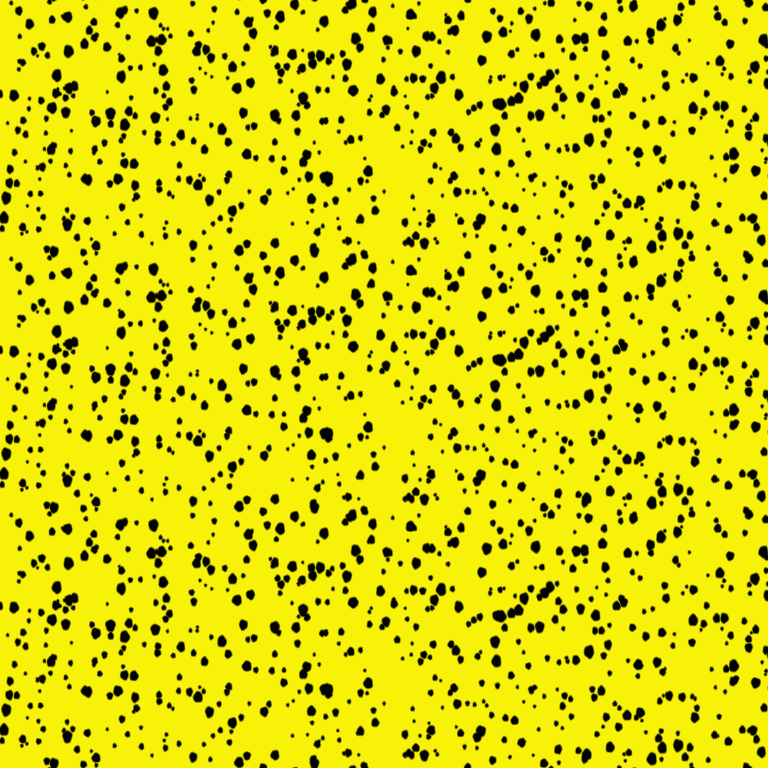
Write a WebGL 2 fragment shader that draws this pattern.

```glsl
#version 300 es
precision highp float;
// Black ink speckles scattered densely over flat bright yellow.
// Each grid cell throws a few upright, slightly lumpy ovals at hashed places;
// the rows wrap, so the scatter repeats like a printed tile up the canvas.

#define GRID 24.0        // cells across the canvas
#define REPEAT_ROWS 8.0  // rows before the scatter repeats
#define DOTS 4           // candidate dots per cell
#define PRESENCE 0.85    // chance that a candidate is drawn
#define R_MIN 0.0018     // smallest half-width
#define R_RANGE 0.0047   // added half-width of the largest dots
#define SIZE_SKEW 1.35   // higher gives more small dots
#define LUMPS 0.06       // outline irregularity
#define SOFT 0.0015      // half-width of the soft edge
#define PAPER vec3(0.97, 0.95, 0.03)
#define INK vec3(0.01, 0.01, 0.008)

uniform vec2 u_resolution;
out vec4 fragColor;

float hash(vec2 p) {
    return fract(sin(dot(p, vec2(127.1, 311.7))) * 43758.5453);
}

// Approximate signed distance to an upright oval with a wavy outline
float ovalDistance(vec2 offset, float radius, float aspect, float phase) {
    vec2 q = offset / vec2(1.0, aspect);
    float angle = atan(q.y, q.x + 1e-6);
    float wave = sin(3.0 * angle + phase) + 0.6 * sin(5.0 * angle - 2.0 * phase);
    return length(q) - radius * (1.0 + LUMPS * wave);
}

// Distance to the nearest speckle, in canvas units
float speckleDistance(vec2 uv) {
    vec2 home = floor(uv * GRID);
    float nearest = 1.0;
    for (int y = -1; y <= 1; y++) {
        for (int x = -1; x <= 1; x++) {
            vec2 cell = home + vec2(x, y);
            vec2 id = vec2(cell.x, mod(cell.y, REPEAT_ROWS));
            for (int i = 0; i < DOTS; i++) {
                vec2 seed = id + float(i) * vec2(37.3, 17.9);
                if (hash(seed + 5.31) > PRESENCE) continue;

                vec2 jitter = vec2(hash(seed + 1.17), hash(seed + 2.73));
                vec2 center = (cell + jitter) / GRID;
                float radius = R_MIN + R_RANGE * pow(hash(seed + 3.59), SIZE_SKEW);
                float aspect = mix(1.1, 1.35, hash(seed + 4.41));
                float phase = 6.2832 * hash(seed + 6.87);
                nearest = min(nearest, ovalDistance(uv - center, radius, aspect, phase));
            }
        }
    }
    return nearest;
}

void main() {
    float side = min(u_resolution.x, u_resolution.y);
    vec2 uv = gl_FragCoord.xy / side;

    // Ink coverage, never sharper than about one pixel
    float edge = max(SOFT, 0.7 / side);
    float ink = 1.0 - smoothstep(-edge, edge, speckleDistance(uv));

    fragColor = vec4(mix(PAPER, INK, ink), 1.0);
}
```
